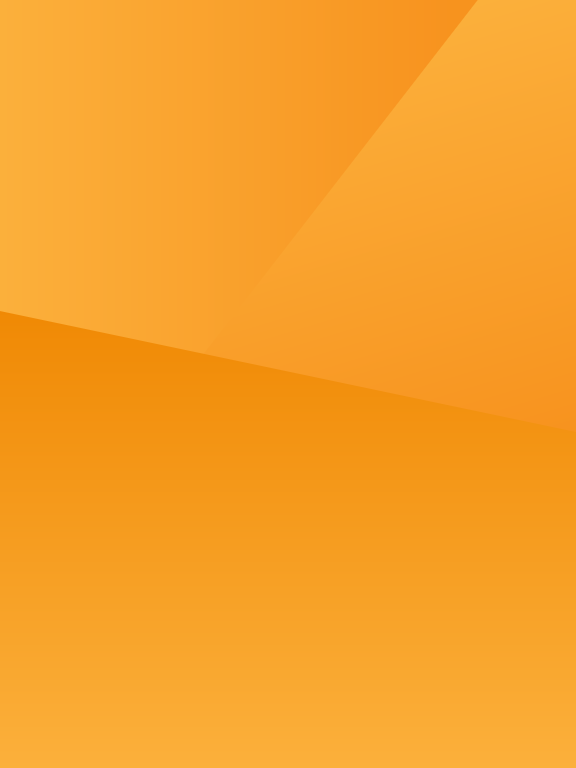
A Shadertoy shader for this background:

```glsl
// Three flat amber planes meeting like folded paper: a left wall, a slanted
// right panel and a floor. Each plane is a linear gradient between two points,
// and half-plane distances blend the planes along smooth straight edges.

const vec3 AMBER      = vec3(0.986, 0.690, 0.233);
const vec3 ORANGE     = vec3(0.970, 0.575, 0.118);
const vec3 DEEP_AMBER = vec3(0.941, 0.538, 0.016);

// Signed distance to the line from a to b, positive on its left side
float lineSide(vec2 p, vec2 a, vec2 b) {
    vec2 along = normalize(b - a);
    return dot(p - a, vec2(-along.y, along.x));
}

// Coverage of a half-plane, softened over one pixel
float coverage(float dist, float pixel) {
    return clamp(dist / pixel + 0.5, 0.0, 1.0);
}

// Colour ramp running from point a to point b
vec3 linearGradient(vec2 p, vec2 a, vec2 b, vec3 first, vec3 last) {
    vec2 axis = b - a;
    float t = clamp(dot(p - a, axis) / dot(axis, axis), 0.0, 1.0);
    return mix(first, last, t);
}

void mainImage(out vec4 fragColor, in vec2 fragCoord) {
    // Height spans 0 to 1, width spans 0 to 0.75
    float pixel = 1.0 / iResolution.y;
    vec2 p = fragCoord / iResolution.xy * vec2(0.75, 1.0);

    // Edges between the planes
    vec2 floorLeft = vec2(0.0, 0.595);
    vec2 floorRight = vec2(0.75, 0.4375);
    vec2 foldTop = vec2(0.622, 1.0);
    vec2 foldBottom = vec2(0.267, 0.5417);

    // Gradient of each plane
    vec3 wall = linearGradient(p, vec2(0.0), vec2(0.59, 0.0), AMBER, ORANGE);
    vec3 panel = linearGradient(p, foldTop, vec2(0.789, 0.449), AMBER, ORANGE);
    vec3 ground = linearGradient(p, floorLeft, vec2(0.0), DEEP_AMBER, AMBER);

    // Layer the panel over the wall, then both above the floor
    vec3 color = mix(wall, panel, coverage(lineSide(p, foldTop, foldBottom), pixel));
    color = mix(ground, color, coverage(lineSide(p, floorLeft, floorRight), pixel));

    fragColor = vec4(color, 1.0);
}
```
